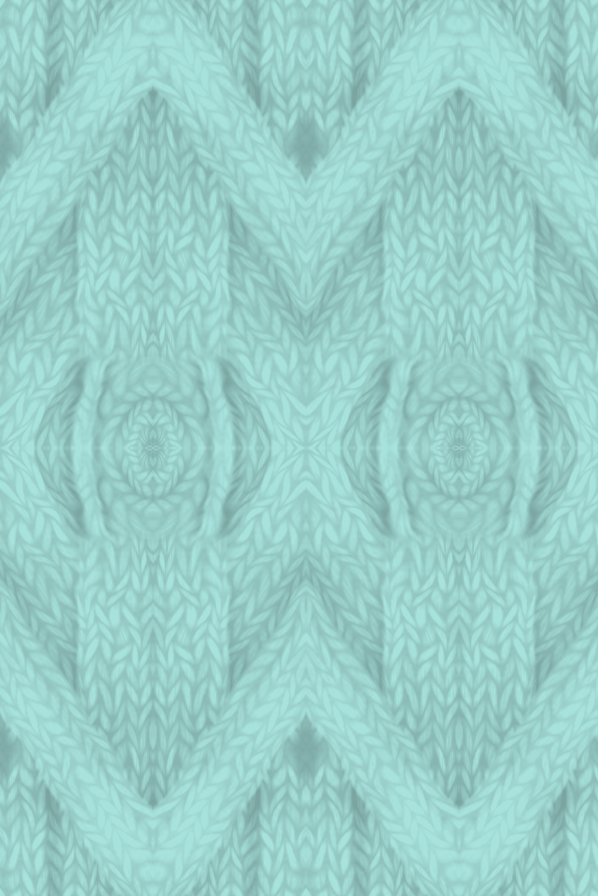
A Shadertoy shader for this pattern:

```glsl
// Mirrored cable-knit fabric in soft aqua: chevron bands over ribbed panels and eyes.
// The plane is folded about vertical and horizontal axes, split into knitted
// regions by distance fields, then shaded with sheared leaf-shaped stitches.

#define REPEATS_X 1.954
#define HALF_HEIGHT 2.93
#define STITCH vec2(0.088, 0.13)
#define SHEAR 1.05
#define STITCH_DEPTH 0.95
#define FOLD_DEPTH 1.10
#define CONTRAST 0.142
#define BAND_WIDTH 0.46
#define BAND_PEAK 2.40
#define YARN vec3(0.598, 0.806, 0.786)

float hash(vec2 p) {
    return fract(sin(dot(p, vec2(127.1, 311.7))) * 43758.5453);
}

float noise(vec2 p) {
    vec2 i = floor(p), f = fract(p);
    f = f * f * (3.0 - 2.0 * f);
    return mix(mix(hash(i), hash(i + vec2(1, 0)), f.x),
               mix(hash(i + vec2(0, 1)), hash(i + vec2(1, 1)), f.x), f.y);
}

// Soft line of half-width w along d = 0
float crease(float d, float w) {
    return exp(-d * d / (w * w));
}

// Shadow fading away on the positive side of d = 0
float shadow(float d, float w) {
    return smoothstep(-0.025, 0.02, d) * exp(-max(d, 0.0) / w);
}

// Stockinette: neighbouring lanes lean opposite ways to form V stitches
float knit(vec2 p) {
    p += 0.85 * (vec2(noise(p * 0.6), noise(p * 0.6 + 37.0)) - 0.5);
    float lane = floor(p.x), a = fract(p.x) - 0.5;
    float lean = mod(lane, 2.0) < 0.5 ? -1.0 : 1.0;
    p.y += lean * a * SHEAR;
    vec2 e = 2.0 * vec2(a, fract(p.y) - 0.5);
    float leaf = 1.0 - smoothstep(0.35, 1.12, length(e * vec2(0.9, 0.95)));
    float fibre = noise(vec2(a * 10.0 + lane * 13.0, p.y * 1.8));
    float tone = 0.68 + 0.5 * hash(vec2(lane, floor(p.y)));
    return leaf * (tone + 0.5 * (fibre - 0.5)) - 0.5;
}

float fabric(vec2 p) {
    vec2 q = p + 0.05 * (vec2(noise(p * 5.0), noise(p * 5.0 + 19.0)) - 0.5);
    float u = q.x, v = q.y;

    // Band axes: t across from its lower edge, s along it
    vec2 fromPeak = q - vec2(0.0, BAND_PEAK);
    float t = dot(fromPeak, vec2(0.843, 0.537));
    float s = dot(fromPeak, vec2(0.537, -0.843));
    float slanted = knit(vec2(t, s) / STITCH + 20.0);
    float upright = knit(q / STITCH);

    // Slanted side ground with a shaded fold beside the panel
    float ground = 0.08 + STITCH_DEPTH * 0.85 * slanted;
    ground -= FOLD_DEPTH * 0.8 * shadow(u - 0.49, 0.12) * smoothstep(0.65, 1.0, v);

    // Lens around the eye, bordered by a raised diagonal ridge
    float lens = u - 0.87 + 0.58 * sqrt(v * v + 0.025);
    float lensRow = 1.0 - smoothstep(0.52, 0.72, v);
    ground += 0.45 * shadow(lens, 0.14) * lensRow;
    float inLens = (1.0 - smoothstep(-0.03, 0.03, lens)) * lensRow;
    float lensKnit = 0.1 + STITCH_DEPTH * 0.85 * knit(vec2(lens, v) / STITCH + 40.0);
    lensKnit -= FOLD_DEPTH * 0.75 * shadow(-lens, 0.08);
    float shade = mix(ground, lensKnit, inLens);

    // Concentric stitches of the eye, dark at the heart
    float r = length(q * vec2(1.0, 0.72));
    float ring = knit(vec2(r / 0.085, atan(v, u + 0.02) * 3.2));
    float eye = 0.06 + STITCH_DEPTH * 0.8 * ring;
    eye -= 0.75 * crease(u / 0.10 + v / 0.26, 0.75);
    eye -= 0.55 * crease(r - 0.23, 0.04);
    shade = mix(shade, eye, (1.0 - smoothstep(0.36, 0.42, u)) * lensRow);

    // Upright panel above the eye
    float panel = (1.0 - smoothstep(0.465, 0.495, u)) * smoothstep(0.50, 0.70, v);
    float panelKnit = 0.06 + STITCH_DEPTH * upright + 0.25 * crease(u - 0.43, 0.06);
    panelKnit -= 0.35 * crease(u, 0.05);
    shade = mix(shade, panelKnit, panel);

    // Rounded cords beside the eye
    float cord = u - 0.46 + 0.28 * v * v;
    float cordRow = 1.0 - smoothstep(0.50, 0.60, v);
    shade -= FOLD_DEPTH * 0.75 * cordRow * (crease(cord - 0.085, 0.035) + crease(cord + 0.085, 0.035));
    float cordKnit = 0.48 + 0.7 * knit(vec2(cord / 0.12 + 0.5, v / 0.12));
    shade = mix(shade, cordKnit, cordRow * (1.0 - smoothstep(0.035, 0.075, abs(cord))));

    // Band casts a shadow below, deepest at the peak and valley
    float tips = crease(u, 0.16) + crease(u - 1.0, 0.22);
    shade -= FOLD_DEPTH * (0.5 + 0.45 * tips) * shadow(-t, 0.10);

    // Upper panel with a side crease and a dark diamond under its hem
    float upper = 0.08 + STITCH_DEPTH * upright;
    upper -= FOLD_DEPTH * 0.85 * crease(u - 0.66, 0.05) * smoothstep(1.95, 2.3, v);
    upper -= FOLD_DEPTH * 0.6 * shadow(t - BAND_WIDTH, 0.12);
    float diamond = abs(u - 1.0) / 0.15 + abs(v - 1.96) / 0.34;
    upper = mix(upper, -1.4, 0.85 * (1.0 - smoothstep(0.35, 1.1, diamond)));
    shade = mix(shade, upper, smoothstep(BAND_WIDTH - 0.02, BAND_WIDTH + 0.02, t));

    // Raised chevron band, brightest along its crown
    float band = 0.1 + STITCH_DEPTH * 0.75 * slanted + 0.3 * crease(t - 0.25, 0.15);
    band -= 0.3 * crease(t - 0.12, 0.025);
    float inBand = smoothstep(-0.02, 0.02, t) * (1.0 - smoothstep(BAND_WIDTH - 0.03, BAND_WIDTH + 0.03, t));
    return mix(shade, band, inBand) + 0.5 * (noise(p * 3.5 + 7.0) - 0.5);
}

void mainImage(out vec4 fragColor, in vec2 fragCoord) {
    vec2 uv = fragCoord / iResolution.xy;
    vec2 p = vec2(2.0 * abs(fract(uv.x * REPEATS_X) - 0.5), 2.0 * abs(uv.y - 0.5) * HALF_HEIGHT);
    float shade = fabric(p) + 0.2 * (noise(p * 45.0) - 0.5);
    shade += 0.2 * crease(p.y, 0.012) + 0.1;
    fragColor = vec4(YARN * (1.0 + CONTRAST * clamp(shade, -1.4, 0.7)), 1.0);
}
```
